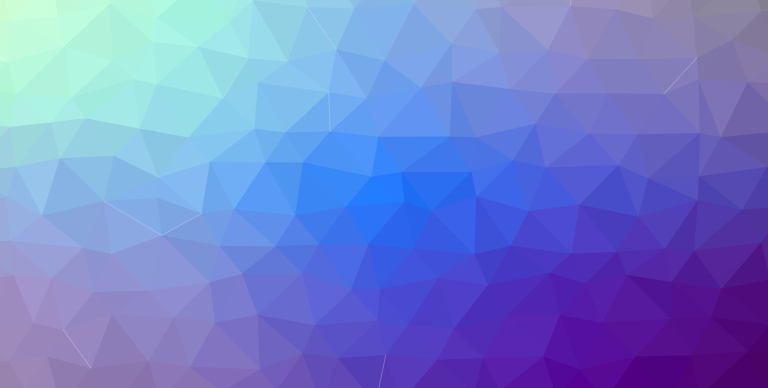
A Shadertoy shader for this background:

```glsl
// Low-poly backdrop: a staggered, jittered lattice is split into flat triangles.
// Each triangle takes its centroid's colour from a smooth 5 x 5 colour mesh,
// plus a slight tint; a few edges carry a faint pale hairline.

#define CELL vec2(0.126, 0.100)   // lattice spacing, in canvas heights
#define ORIGIN vec2(0.030, 0.069) // lattice offset
#define JITTER 0.30               // vertex displacement, in cells
#define STAGGER 0.22              // sideways shift of alternate rows
#define TINT 0.038                // brightness spread between facets
#define SEAM_SHARE 0.05           // share of diagonals with a hairline
#define SEAM_LIGHT 0.28           // hairline strength

float hash(vec2 p) {
    vec3 q = fract(p.xyx * vec3(0.1031, 0.1030, 0.0973));
    q += dot(q, q.yzx + 33.33);
    return fract((q.x + q.y) * q.z);
}

// Five evenly spaced stops, t from 0 to 1
vec3 ramp(float t, vec3 a, vec3 b, vec3 c, vec3 d, vec3 e) {
    t = clamp(t, 0.0, 1.0) * 4.0;
    vec3 col = mix(a, b, min(t, 1.0));
    col = mix(col, c, clamp(t - 1.0, 0.0, 1.0));
    col = mix(col, d, clamp(t - 2.0, 0.0, 1.0));
    return mix(col, e, clamp(t - 3.0, 0.0, 1.0));
}

// Colour mesh: mint upper left, blue centre, violet lower right
vec3 meshColour(vec2 uv) {
    vec3 top = ramp(uv.x, vec3(0.82, 1.00, 0.84), vec3(0.66, 0.97, 0.88),
        vec3(0.53, 0.72, 0.91), vec3(0.62, 0.57, 0.75), vec3(0.52, 0.50, 0.57));
    vec3 upper = ramp(uv.x, vec3(0.70, 0.98, 0.86), vec3(0.60, 0.89, 0.91),
        vec3(0.42, 0.62, 0.94), vec3(0.48, 0.49, 0.81), vec3(0.49, 0.43, 0.66));
    vec3 middle = ramp(uv.x, vec3(0.57, 0.72, 0.90), vec3(0.48, 0.69, 0.93),
        vec3(0.10, 0.46, 1.00), vec3(0.29, 0.33, 0.84), vec3(0.31, 0.25, 0.65));
    vec3 lower = ramp(uv.x, vec3(0.64, 0.57, 0.78), vec3(0.53, 0.54, 0.81),
        vec3(0.28, 0.32, 0.85), vec3(0.33, 0.13, 0.69), vec3(0.32, 0.05, 0.49));
    vec3 bottom = ramp(uv.x, vec3(0.61, 0.52, 0.69), vec3(0.52, 0.43, 0.69),
        vec3(0.34, 0.23, 0.71), vec3(0.34, 0.01, 0.59), vec3(0.29, 0.00, 0.38));
    return ramp(uv.y, bottom, lower, middle, upper, top);
}

vec2 vertex(vec2 id) {
    vec2 offset = (vec2(hash(id + 17.0), hash(id + 71.0)) * 2.0 - 1.0) * JITTER;
    offset.x += (mod(id.y, 2.0) * 2.0 - 1.0) * STAGGER;
    return ORIGIN + (id + offset) * CELL;
}

// Signed distance to the line a-b, positive on its left
float sideOf(vec2 p, vec2 a, vec2 b) {
    vec2 edge = normalize(b - a);
    return dot(p - a, vec2(-edge.y, edge.x));
}

float segmentDistance(vec2 p, vec2 a, vec2 b) {
    vec2 ab = b - a;
    return length(p - a - ab * clamp(dot(p - a, ab) / dot(ab, ab), 0.0, 1.0));
}

// Adds one counter-clockwise facet: colour in rgb, coverage in a
void addFacet(inout vec4 sum, vec2 p, vec2 a, vec2 b, vec2 c,
              float seed, float aspect, float pixel) {
    float inside = min(sideOf(p, a, b), min(sideOf(p, b, c), sideOf(p, c, a)));
    float cover = clamp(inside / pixel + 0.5, 0.0, 1.0);
    vec2 centre = (a + b + c) / 3.0;
    vec3 colour = meshColour(centre / vec2(aspect, 1.0)) + (seed - 0.5) * TINT;
    sum += vec4(colour, 1.0) * cover;
}

void mainImage(out vec4 fragColor, in vec2 fragCoord) {
    vec2 p = fragCoord / iResolution.y;
    float aspect = iResolution.x / iResolution.y;
    float pixel = 1.0 / iResolution.y;
    vec2 home = floor((p - ORIGIN) / CELL);
    vec4 sum = vec4(0.0);
    float seam = 0.0;

    // Each nearby cell is cut along its shorter diagonal
    for (int j = -1; j <= 1; j++)
    for (int i = -1; i <= 1; i++) {
        vec2 id = home + vec2(i, j);
        vec2 a = vertex(id);
        vec2 b = vertex(id + vec2(1.0, 0.0));
        vec2 c = vertex(id + vec2(1.0, 1.0));
        vec2 d = vertex(id + vec2(0.0, 1.0));
        if (distance(b, d) < distance(a, c)) {
            vec2 first = a;
            a = b; b = c; c = d; d = first;
        }
        addFacet(sum, p, a, b, c, hash(id + 5.3), aspect, pixel);
        addFacet(sum, p, a, c, d, hash(id + 9.7), aspect, pixel);

        float lit = step(hash(id + 43.0), SEAM_SHARE);
        float line = 1.0 - smoothstep(0.0, pixel, segmentDistance(p, a, c));
        seam = max(seam, lit * line);
    }

    // Fallback keeps any uncovered sliver on the gradient
    vec3 base = meshColour(p / vec2(aspect, 1.0));
    vec3 colour = (sum.rgb + base * 0.001) / (sum.a + 0.001);
    colour = mix(colour, vec3(0.85, 0.88, 1.0), seam * SEAM_LIGHT);
    fragColor = vec4(clamp(colour, 0.0, 1.0), 1.0);
}
```
